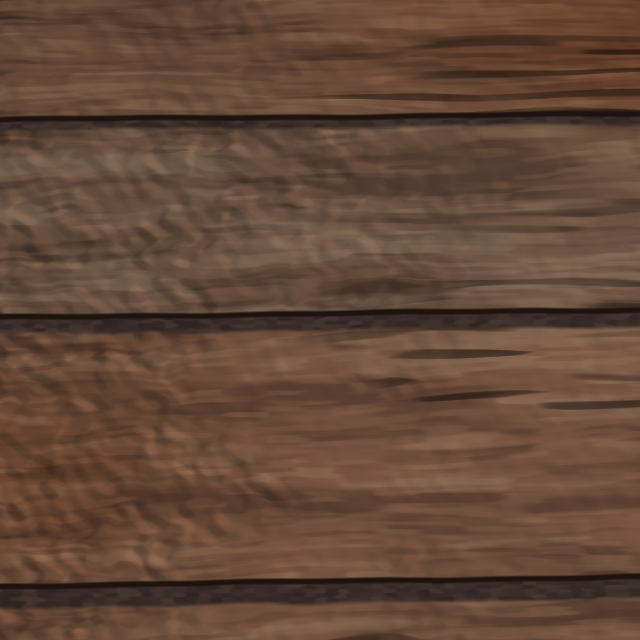
Reproduce this texture procedurally as a Shadertoy shader.

```glsl
#define SEAMS 3
#define LINE_WIDTH 0.0085
#define ROUGHNESS 0.55
#define PORE_DEPTH 0.42
#define DARK_WOOD vec3(0.335, 0.240, 0.190)
#define MID_WOOD vec3(0.420, 0.308, 0.245)
#define LIGHT_WOOD vec3(0.485, 0.380, 0.305)
#define WARM_TINT vec3(0.96, 0.85, 0.72)
#define GREY_TINT vec3(0.97, 1.00, 1.01)
#define BEVEL_COLOR vec3(0.215, 0.170, 0.155)
#define GAP_COLOR vec3(0.115, 0.075, 0.055)

vec2 hash2(vec2 p) {
    vec3 q = fract(p.xyx * vec3(0.1031, 0.1030, 0.0973));
    q += dot(q, q.yzx + 33.33);
    return fract((q.xx + q.yz) * q.zy);
}

// Smooth cellular noise: random cell values blended by distance
float cells(vec2 p) {
    vec2 id = floor(p), f = p - id;
    float total = 0.0, weight = 0.0;
    for (int j = -1; j <= 1; j++)
    for (int i = -1; i <= 1; i++) {
        vec2 o = vec2(i, j);
        vec2 h = hash2(id + o + 200.0);
        vec2 d = o + 0.2 + 0.6 * h - f;
        float w = exp(-7.0 * dot(d, d));
        total += w * fract(h.x * 7.3 + h.y * 5.7);
        weight += w;
    }
    return total / weight;
}

// Height of a seam; spacing and slope grow toward the viewer
float seamHeight(float k, float x) {
    float wobble = 0.0010 * sin(x * 9.0 + k * 2.0) + 0.0006 * sin(x * 31.0 + k);
    return 0.814 - 0.2535 * k - 0.0555 * k * k + (0.009 + 0.003 * k) * x + wobble;
}

vec3 woodColor(vec2 uv, float board) {
    // Grain coordinates: slight tilt, waviness and scale per board
    vec2 p = uv;
    p.y -= (0.008 + 0.012 * board) * uv.x;
    p.y += 0.004 * sin(uv.x * 7.0 + uv.y * 19.0 + board * 2.1)
         + 0.002 * sin(uv.x * 17.0 - uv.y * 43.0 + board);
    p.y /= 0.85 + 0.13 * board;
    p += vec2(3.7, 5.3) * board;

    // Chipped patches, mostly on the left
    float patches = cells(uv * vec2(4.0, 6.0) + board * 9.0);
    float rough = smoothstep(0.75, 0.1, uv.x + 0.7 * (patches - 0.5));
    rough *= board < 0.5 ? 0.3 : 1.0;
    p.y += rough * 0.010 * (cells(uv * vec2(22.0, 30.0)) - 0.5);

    // Long bands, medium streaks and fine fibres
    float bands = cells(p * vec2(2.2, 24.0));
    float streaks = cells(p * vec2(5.0, 62.0) + 17.0);
    float fibres = cells(p * vec2(16.0, 150.0) + 41.0);
    float tone = 0.36 * bands + 0.36 * streaks + 0.28 * fibres;
    vec3 color = mix(DARK_WOOD, MID_WOOD, smoothstep(0.20, 0.50, tone));
    color = mix(color, LIGHT_WOOD, smoothstep(0.48, 0.80, tone));

    // Thin dark pores, strongest away from the chipped patches
    float pores = smoothstep(0.66, 0.92, cells(p * vec2(4.5, 78.0) + 73.0));
    float clusters = smoothstep(0.25, 0.70, cells(p * vec2(2.0, 9.0) + 5.0));
    color *= 1.0 - PORE_DEPTH * pores * clusters * (1.0 - 0.65 * rough);

    // Slanted chips lit from above
    vec2 chip = mat2(0.85, 0.53, -0.53, 0.85) * uv * vec2(1.0, 1.15) * vec2(36.0, 48.0);
    chip.x += 1.5 * bands;
    float relief = cells(chip + vec2(0.12, 0.38)) - cells(chip - vec2(0.12, 0.38));
    color *= 1.0 + ROUGHNESS * relief * (0.10 + 0.42 * rough);

    // Board tint, warm stains and broad shading
    float grey = abs(board - 1.0) < 0.5 ? 1.0 : 0.0;
    color *= mix(vec3(1.02, 0.985, 0.96), GREY_TINT, grey);
    vec2 a = (uv - vec2(1.0, 0.94)) / vec2(0.38, 0.14);
    vec2 b = (uv - vec2(0.0, 0.25)) / vec2(0.35, 0.20);
    color *= mix(vec3(1.0), WARM_TINT, exp(-dot(a, a)) + 0.6 * exp(-dot(b, b)));
    float shade = 0.93 + 0.09 * smoothstep(0.0, 0.6, uv.x) - 0.05 * smoothstep(0.8, 1.0, uv.y);
    return color * shade * (0.95 + 0.10 * patches);
}

void mainImage(out vec4 fragColor, in vec2 fragCoord) {
    vec2 uv = fragCoord / iResolution.xy;
    float soft = max(0.0022, 1.0 / iResolution.y);

    // Board index: number of seams above this point
    float board = 0.0;
    for (int k = 0; k < SEAMS; k++)
        board += step(uv.y, seamHeight(float(k), uv.x));
    vec3 color = woodColor(uv, board);

    // Each seam: a black gap over a mottled bevel with a soft lower edge
    for (int k = 0; k < SEAMS; k++) {
        float n = float(k);
        float depth = seamHeight(n, uv.x) - uv.y;
        float bevelEnd = 0.017 + 0.009 * n + 0.003 * (cells(uv * vec2(14.0, 5.0) + n) - 0.5);
        float mottle = cells(uv * vec2(55.0, 150.0) + n * 11.0);
        vec3 bevel = BEVEL_COLOR * (0.78 + 0.44 * mottle);
        float inBevel = smoothstep(-soft, soft, depth)
                      * (1.0 - smoothstep(bevelEnd - 0.004, bevelEnd + 0.005, depth));
        float shadow = exp(-abs(depth - 0.5 * bevelEnd) / 0.012);
        float edge = abs(depth - 0.001) - 0.5 * LINE_WIDTH;
        color *= 1.0 - 0.16 * shadow;
        color = mix(color, bevel, 0.95 * inBevel);
        color = mix(color, GAP_COLOR, 1.0 - smoothstep(-soft, soft, edge));
    }
    fragColor = vec4(color, 1.0);
}
```
